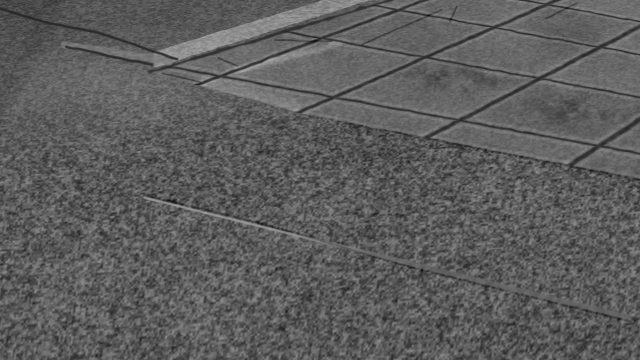
Reproduce this texture procedurally as a Shadertoy shader.

```glsl
// Grey asphalt meeting cracked paving slabs and a pale kerb, seen at a slant.

float hash(vec2 c) {
    vec3 h = fract(vec3(c.xyx) * 0.1031);
    h += dot(h, h.yzx + 33.33);
    return fract((h.x + h.y) * h.z);
}

float noise(vec2 p) {
    vec2 i = floor(p), f = fract(p);
    f = f * f * (3.0 - 2.0 * f);
    return mix(mix(hash(i), hash(i + vec2(1, 0)), f.x),
               mix(hash(i + vec2(0, 1)), hash(i + vec2(1, 1)), f.x), f.y);
}

float fbm(vec2 p) {
    float sum = 0.0, amp = 0.5;
    for (int i = 0; i < 4; i++) {
        sum += amp * noise(p);
        p = mat2(1.6, 1.2, -1.2, 1.6) * p + 17.3;
        amp *= 0.5;
    }
    return sum / 0.9375;
}

float segment(vec2 p, vec2 a, vec2 b) {
    vec2 ab = b - a;
    return length(p - a - ab * clamp(dot(p - a, ab) / dot(ab, ab), 0.0, 1.0));
}

float stroke(float d, float halfWidth, float soft) {
    return 1.0 - smoothstep(halfWidth - soft, halfWidth + soft, abs(d));
}

float inside(float d, float soft) {
    return smoothstep(-soft, soft, d);
}

float blob(vec2 p, vec2 centre, vec2 size) {
    vec2 q = (p - centre) / size;
    return exp(-dot(q, q));
}

void mainImage(out vec4 fragColor, in vec2 fragCoord) {
    // Canvas is 432 units high, with y running down from the top
    vec2 p = vec2(fragCoord.x, iResolution.y - fragCoord.y) * 432.0 / iResolution.y;
    float soft = max(0.9, 302.0 / iResolution.y);

    // Ground grain flattens with distance
    vec2 ground = vec2(p.x + 0.15 * p.y, 380.0 * log(p.y + 250.0) + 0.06 * p.x);
    float grain = noise(ground * vec2(0.20, 0.36)) - 0.5;
    float grit = noise(ground.yx * vec2(0.62, 0.40) + 41.0) - 0.5;
    float patches = fbm(p / vec2(75.0, 45.0)) - 0.5;
    float wobble = noise(p / 9.0) - 0.5;
    vec2 bent = p + 1.2 * vec2(wobble, noise(p / 12.0 + 60.0) - 0.5);

    // Asphalt with broad tones, smoothest beside the kerb
    float coarse = smoothstep(70.0, 210.0, p.y + 0.12 * (p.x - 250.0));
    float tone = 0.36 + 0.06 * patches;
    tone += (0.18 * grain + 0.22 * grit) * mix(0.5, 1.0, coarse);
    tone += 0.05 * blob(p, vec2(150, 115), vec2(110, 38));
    tone -= 0.05 * inside(45.0 - p.x - 0.55 * (p.y - 70.0), 14.0);
    tone -= 0.04 * blob(p, vec2(150, 10), vec2(150, 36));
    tone -= 0.04 * blob(p, vec2(420, 175), vec2(190, 28));
    tone -= 0.03 * blob(p, vec2(768, 432), vec2(200, 70));
    tone -= 0.08 * smoothstep(0.75, 0.95, noise(ground * vec2(0.11, 0.24) + 9.0)) * coarse;

    // Paved area, bounded by the asphalt and the kerb
    float edge = min(137.0 + 0.27 * (p.x - 365.0), 137.0 + 0.192 * (p.x - 365.0)) - bent.y;
    float gutter = bent.y - 76.0 + 0.30 * (bent.x - 215.0);
    float paved = inside(edge, soft) * inside(gutter, soft);

    // Slab grid in perspective: columns run up and right, rows down and right
    float columnWidth = 198.0 + 0.385 * (bent.y - 100.0);
    float column = (bent.x - 241.0 + 2.69 * (bent.y - 100.0)) / columnWidth;
    float slant = bent.y - 0.185 * (bent.x - 500.0);
    float rowWidth = 56.8 + 0.167 * slant;
    float row = (135.0 - slant) / rowWidth;
    float columnGap = abs(column - round(column)) * columnWidth * 0.40;
    float rowGap = abs(row - round(row)) * rowWidth;
    float slab = 0.395 + 0.04 * (hash(floor(vec2(column, row)) + 20.0) - 0.5);
    slab += 0.10 * patches + 0.06 * grain + 0.08 * grit;
    slab += 0.07 * stroke(min(columnGap, rowGap) - 4.0, 1.5, 2.0);
    slab += 0.12 * stroke(segment(bent, vec2(285, 84), vec2(405, 53)), 4.0, 3.0);
    slab += 0.08 * stroke(segment(bent, vec2(245, 97), vec2(355, 126)), 6.0, 4.0);
    slab += 0.05 * stroke(edge - 2.5, 1.5, 1.5);
    float stains = blob(p, vec2(550, 95), vec2(65, 14)) + blob(p, vec2(700, 130), vec2(60, 18));
    slab -= 0.12 * stains * smoothstep(0.3, 0.7, fbm(p / 14.0));
    float joint = max(stroke(columnGap, 1.8, 1.3), stroke(rowGap, 1.2, 1.2));
    slab = mix(slab, 0.17 + 0.08 * grain, joint * 0.9);

    // Short cracks and the joints of the narrow gutter bricks
    float chip = min(segment(bent, vec2(655, 22), vec2(692, 4)), segment(bent, vec2(540, 26), vec2(548, 8)));
    chip = min(chip, segment(bent, vec2(435, 53), vec2(530, 12)));
    chip = min(chip, segment(bent, vec2(195, 88), vec2(240, 98)));
    chip = min(chip, segment(bent, vec2(262, 70), vec2(285, 79)));
    chip = min(chip, segment(bent, vec2(330, 48), vec2(398, 50)));
    slab -= 0.16 * stroke(chip, 1.0, 1.0);
    tone = mix(tone, slab, paved);
    tone -= 0.12 * stroke(edge + 1.0, 1.0, 1.5) * smoothstep(300.0, 540.0, p.x);

    // Pale kerb, its broken end and the dark gutter beside it
    float kerb = inside(bent.y - 62.0 + 0.305 * (bent.x - 185.0), soft)
               * inside(72.0 - 0.315 * (bent.x - 215.0) - bent.y, soft) * inside(bent.x - 185.0, 2.0);
    tone = mix(tone, 0.55 + 0.10 * grain + 0.10 * grit + 0.10 * patches, kerb);
    float gutterLine = stroke(gutter, 1.8 + 2.0 * wobble, 1.5) * inside(p.x - 178.0, 3.0);
    tone = mix(tone, 0.16, 0.85 * gutterLine * inside(92.0 - p.y, 3.0));
    float kerbEnd = stroke(segment(bent, vec2(78, 54), vec2(203, 73)), 4.5, 1.5);
    tone = mix(tone, 0.48 + 0.10 * grain, kerbEnd * 0.8);

    // Meandering cracks in the far asphalt
    float crack = min(segment(bent, vec2(0, 10), vec2(58, 28)), segment(bent, vec2(58, 28), vec2(115, 38)));
    crack = min(crack, segment(bent, vec2(115, 38), vec2(212, 71)));
    crack = min(crack, segment(bent, vec2(80, 56), vec2(182, 78)));
    tone = mix(tone, 0.14, 0.85 * stroke(crack, 1.5, 1.2));

    // Long raised seam, bright on the left and fading to a shadowed ridge
    float seam = p.y - 237.0 - 0.247 * (p.x - 172.0);
    float span = inside(p.x - 172.0, 2.0) * inside(757.0 - p.x, 4.0);
    float fade = smoothstep(300.0, 520.0, p.x);
    tone = mix(tone, mix(0.60, 0.39, fade) + 0.06 * grain, 0.9 * span * stroke(seam, mix(1.4, 3.0, fade), 1.2));
    tone -= span * 0.13 * stroke(seam - mix(-3.5, 4.5, fade), 1.2, 1.5);

    fragColor = vec4(vec3(clamp(tone, 0.08, 0.75)), 1.0);
}
```
